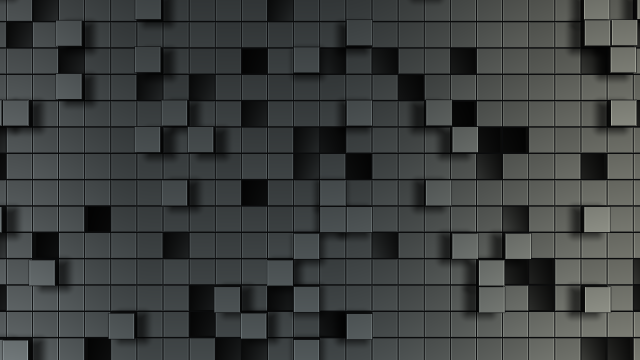
Give the GLSL for this background, as a WebGL 1 fragment shader.

```glsl
precision highp float;
// A wall of dark square blocks: most lie flush, some are sunk, some stand out.
// A hash gives each cell its height; raised faces are scaled away from the centre
// for perspective, and light from both sides throws soft shadows inward.

uniform vec2 u_resolution;

#define GRID vec2(24.5, 13.67)     // blocks across and down
#define OFFSET vec2(0.24, 0.85)    // partial block at the lower left
#define SUNK 0.125                 // share of sunk blocks
#define RAISED 0.115               // share of raised blocks
#define PERSPECTIVE 0.015          // spread of a fully raised face
#define GAP vec2(0.018, 0.027)     // half width of the grooves
#define SHADOW 0.62                // strength of the shadows
#define SEED 17.0
#define COOL vec3(0.228, 0.247, 0.252)
#define LEFT_LIGHT vec3(0.315, 0.335, 0.340)
#define WARM vec3(0.425, 0.430, 0.400)
#define GROOVE vec3(0.040, 0.043, 0.048)

float hash(vec2 p) {
  vec3 q = fract(vec3(p.xyx) * 0.1031);
  q += dot(q, q.yzx + 33.33);
  return fract((q.x + q.y) * q.z);
}

// Height of a block: below zero is sunk, zero is flush, above zero is raised.
float blockHeight(vec2 id) {
  float kind = hash(id + SEED);
  float amount = hash(id + SEED + 71.3);
  if (kind < SUNK) return -mix(0.3, 1.0, amount);
  if (kind > 1.0 - RAISED) return mix(0.65, 1.0, amount);
  return 0.0;
}

float boxDistance(vec2 p, vec2 halfSize) {
  vec2 d = abs(p) - halfSize;
  return length(max(d, 0.0)) + min(max(d.x, d.y), 0.0);
}

float coverage(float d, float px) {
  return clamp(0.5 - d / px, 0.0, 1.0);
}

// Front of a block with a faint sheen and bright bevels on its upright edges.
vec3 blockFace(vec2 p, vec2 id, vec3 light, float px) {
  float tone = 0.95 + 0.10 * hash(id + 5.7);
  vec3 color = light * tone * (1.05 - 0.10 * p.y);
  float edge = 0.5 - GAP.x - abs(p.x - 0.5);
  float bevel = coverage(abs(edge - 0.02) - 0.014, px);
  return color * (1.0 + 0.38 * bevel);
}

// Floor and walls of a pit, darkest beside the wall nearest the light.
vec3 pit(vec2 p, float depth, float side, vec3 light, float px) {
  float across = clamp(0.5 + side * (p.x - 0.5), 0.0, 1.0);
  float lit = (0.35 + 0.75 * across) * (1.1 - 0.4 * p.y);
  vec3 ground = light * mix(0.85, 0.10, depth) * lit;
  float inside = coverage(boxDistance(p - 0.5, vec2(0.5)), px);
  return mix(light * 0.13, ground, inside);
}

void main() {
  vec2 uv = gl_FragCoord.xy / u_resolution;
  vec2 g = uv * GRID - OFFSET;
  vec2 centre = 0.5 * GRID - OFFSET;
  vec2 id = floor(g);
  vec2 p = g - id;
  float px = GRID.y / u_resolution.y;

  // Cool middle, paler left edge, warm right side, dimmer top
  vec3 light = mix(COOL, LEFT_LIGHT, 1.0 - smoothstep(0.0, 0.24, uv.x));
  light = mix(light, WARM, smoothstep(0.50, 1.02, uv.x));
  light *= mix(1.10, 0.88, uv.y);

  // Block at wall level, or the pit or column side in its place
  float height = blockHeight(id);
  float side = id.x + 0.5 < centre.x ? 1.0 : -1.0;
  vec3 color = blockFace(p, id, light, px);
  if (height < 0.0) {
    vec2 sunkPoint = centre + (g - centre) * (1.0 - PERSPECTIVE * height) - id;
    color = pit(sunkPoint, -height, side, light, px);
  } else if (height > 0.0) {
    color = light * 0.22;
  }
  float panel = coverage(boxDistance(p - 0.5, 0.5 - GAP), px);
  color = mix(GROOVE, color, panel);

  // Shadows of nearby raised blocks
  for (int j = -1; j <= 1; j++) {
    for (int i = -1; i <= 1; i++) {
      vec2 n = id + vec2(float(i), float(j));
      float h = blockHeight(n);
      if (h > 0.0) {
        float inward = clamp((centre.x - n.x - 0.5) * 0.4, -1.0, 1.0);
        vec2 shift = vec2(0.42 * inward, -0.14) * h;
        float d = boxDistance(g - n - 0.5 - shift, vec2(0.42));
        color *= 1.0 - SHADOW * (1.0 - smoothstep(-0.12, 0.42, d));
      }
    }
  }

  // Raised faces on top of everything
  for (int j = -1; j <= 1; j++) {
    for (int i = -1; i <= 1; i++) {
      vec2 n = id + vec2(float(i), float(j));
      float h = blockHeight(n);
      if (h > 0.0) {
        vec2 q = centre + (g - centre) / (1.0 + PERSPECTIVE * h) - n;
        float d = boxDistance(q - 0.5, 0.5 - GAP);
        vec3 face = blockFace(q, n, light * 1.2, px);
        color = mix(color, GROOVE, 0.7 * coverage(d - GAP.y, px));
        color = mix(color, face, coverage(d, px));
      }
    }
  }
  gl_FragColor = vec4(color, 1.0);
}
```
